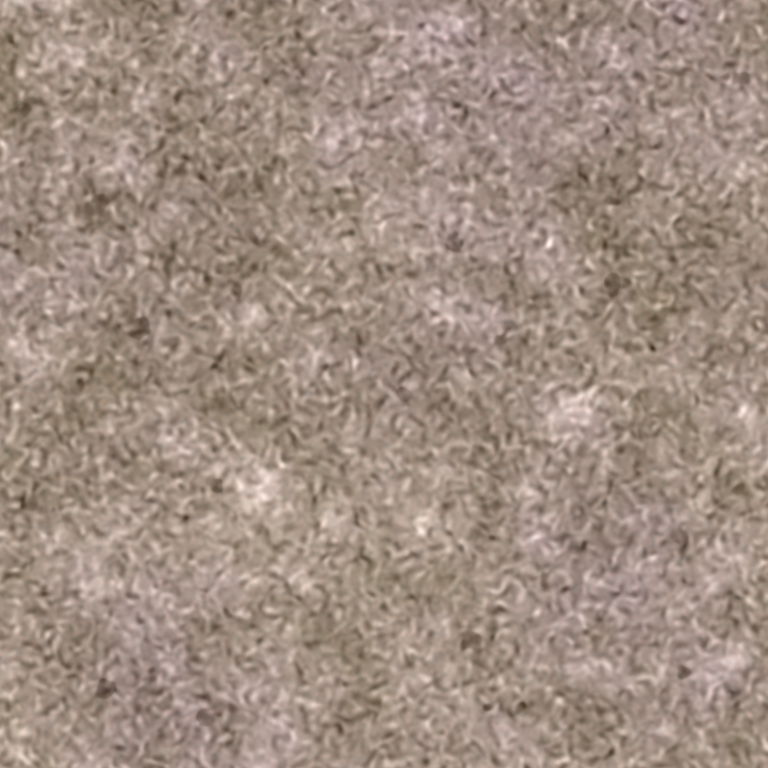
Write a WebGL 2 fragment shader that draws this texture.

```glsl
#version 300 es
precision highp float;
// Weathered fine-grained stone: soft rounded grains over faint olive and mauve stains.

uniform vec2 u_resolution;
out vec4 fragColor;

vec4 hash4(vec2 cell) {
    vec4 q = fract(cell.xyxy * vec4(0.1031, 0.1030, 0.0973, 0.1099));
    q += dot(q, q.wzxy + 33.33);
    return fract((q.xxyz + q.yzzw) * q.zywx);
}

// Cellular noise: one randomly turned soft grain per cell, light or dark.
// A ripple above zero adds side lobes, which join grains into short curls.
float grains(vec2 p, float ripple) {
    vec2 home = floor(p);
    float sum = 0.0;
    for (int y = -2; y <= 2; y++) {
        for (int x = -2; x <= 2; x++) {
            vec2 cell = home + vec2(x, y);
            vec4 rnd = hash4(cell + 71.0);
            vec2 offset = p - cell - rnd.xy;
            float angle = rnd.z * 6.2832;
            float across = dot(offset, vec2(cos(angle), sin(angle)));
            float falloff = exp(-1.8 * dot(offset, offset));
            sum += (rnd.w * 2.0 - 1.0) * falloff * cos(ripple * across);
        }
    }
    return sum;
}

void main() {
    vec2 uv = gl_FragCoord.xy / min(u_resolution.x, u_resolution.y);

    // Grain at two sizes, slightly bent so that curls do not run straight
    vec2 bend = 0.0015 * sin(uv.yx * vec2(131.0, 117.0) + 2.0 * sin(uv * 83.0));
    float grain = grains((uv + bend) * 95.0, 2.8);
    float fineGrain = grains(uv * 143.0 + 37.0, 2.8);

    // Specks, clumps and broad stains
    float speck = grains(uv * 49.0 + 140.0, 0.0);
    float clump = grains(uv * 27.0 + 11.0, 0.0);
    float stain = grains(uv * 8.0 + 53.0, 0.0);
    float tint = grains(uv * 5.0 + 90.0, 0.0) + 0.6 * clump + 0.8 * (uv.y - 0.5);

    float tone = 0.155 * grain + 0.04 * fineGrain;
    tone += 0.03 * speck + 0.046 * clump + 0.036 * stain;

    // Pale flecks and small dark pits
    tone += 0.08 * smoothstep(0.7, 1.4, speck + 0.3 * clump);
    tone -= 0.10 * smoothstep(1.0, 1.5, -speck - 0.3 * grain);

    vec3 color = vec3(0.624, 0.555, 0.501) + tone * vec3(1.0, 0.98, 1.0);
    color += tint * vec3(0.004, -0.002, 0.021);
    color += 0.010 * fineGrain * vec3(1.0, -0.3, -0.8);

    fragColor = vec4(clamp(color, 0.0, 1.0), 1.0);
}
```
